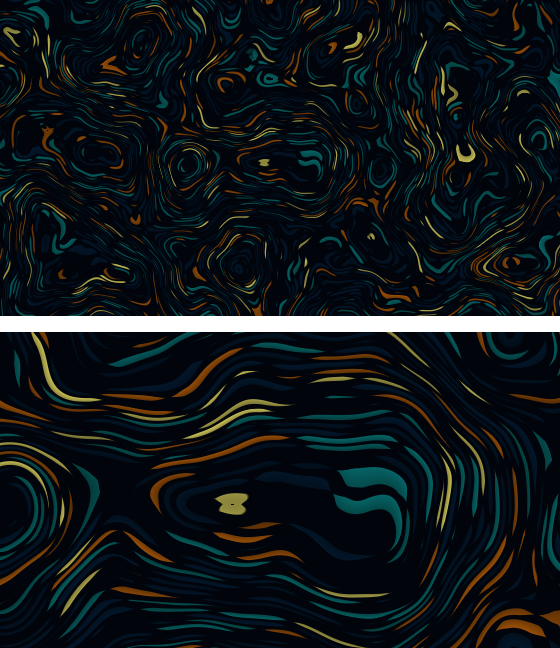
Top, the full canvas; bottom, a detail of the centre.
Reproduce this background procedurally as a WebGL 2 fragment shader.

```glsl
#version 300 es
precision highp float;
// Dark marbled flow field: tapered teal, amber and straw dashes that follow swirling contour lines.

uniform vec2 u_resolution;
out vec4 outColor;

// Flow (lengths are in canvas heights)
const float SWIRL_FREQ = 3.1;      // swirls per canvas height
const float OCTAVE_SCALE = 2.05;
const float OCTAVE_GAIN = 0.26;
const int OCTAVES = 3;
const float LINE_COUNT = 36.0;     // contour lines per unit of flow height

// Dashes
const float DASH_FREQ = 10.5;      // dash cells per canvas height
const float DASH_TAPER = 0.34;     // length of the pointed ends, in cells
const float LINE_FILL = 0.29;      // half width as a share of the line spacing
const float MAX_HALF_WIDTH = 0.0085;

// Cumulative shares of the dash colours; the remainder stays empty
const float TEAL_SHARE = 0.20;
const float AMBER_SHARE = 0.35;
const float STRAW_SHARE = 0.43;
const float NAVY_SHARE = 0.86;

const vec3 BACKGROUND = vec3(0.002, 0.014, 0.040);
const vec3 TEAL = vec3(0.020, 0.345, 0.350);
const vec3 AMBER = vec3(0.520, 0.270, 0.025);
const vec3 STRAW = vec3(0.700, 0.670, 0.300);
const vec3 NAVY = vec3(0.008, 0.080, 0.150);

vec2 hash2(vec2 p) {
    vec3 q = fract(p.xyx * vec3(0.1031, 0.1030, 0.0973));
    q += dot(q, q.yzx + 33.33);
    return fract((q.xx + q.yz) * q.zy);
}

float cornerSlope(vec2 cell, vec2 corner, vec2 f) {
    float angle = 6.28318 * hash2(cell + corner + 71.0).x;
    return dot(vec2(cos(angle), sin(angle)), f - corner);
}

float gradientNoise(vec2 p) {
    vec2 cell = floor(p), f = fract(p);
    vec2 u = f * f * f * (f * (f * 6.0 - 15.0) + 10.0);
    float low = mix(cornerSlope(cell, vec2(0, 0), f), cornerSlope(cell, vec2(1, 0), f), u.x);
    float high = mix(cornerSlope(cell, vec2(0, 1), f), cornerSlope(cell, vec2(1, 1), f), u.x);
    return mix(low, high, u.y);
}

// Height field whose contour lines are the streamlines
float flowHeight(vec2 p) {
    const mat2 turn = mat2(0.8, 0.6, -0.6, 0.8);
    float height = 0.0, amplitude = 1.0;
    p *= SWIRL_FREQ;
    for (int i = 0; i < OCTAVES; i++) {
        height += amplitude * gradientNoise(p);
        p = turn * p * OCTAVE_SCALE + 17.3;
        amplitude *= OCTAVE_GAIN;
    }
    return height * LINE_COUNT;
}

// Cellular noise: x = distance gap to the next cell, yz = random values of the cell
vec3 dashCell(vec2 p) {
    vec2 base = floor(p), nearestId = base;
    float nearest = 9.0, second = 9.0;
    for (int y = -1; y <= 1; y++) {
        for (int x = -1; x <= 1; x++) {
            vec2 id = base + vec2(x, y);
            float d = distance(p, id + hash2(id));
            if (d < nearest) {
                second = nearest;
                nearest = d;
                nearestId = id;
            } else {
                second = min(second, d);
            }
        }
    }
    return vec3(second - nearest, hash2(nearestId + 137.0));
}

vec3 dashColor(float pick) {
    if (pick < TEAL_SHARE) return TEAL;
    if (pick < AMBER_SHARE) return AMBER;
    if (pick < STRAW_SHARE) return STRAW;
    return NAVY;
}

void main() {
    vec2 p = gl_FragCoord.xy / u_resolution.y;
    float pixel = 1.0 / u_resolution.y;

    // Contour line and its local spacing
    const float STEP = 0.001;
    float height = flowHeight(p);
    vec2 slope = vec2(flowHeight(p + vec2(STEP, 0.0)), flowHeight(p + vec2(0.0, STEP))) - height;
    float spacing = STEP / max(length(slope), 0.0005);
    float line = floor(height);
    float across = height - line - 0.5;

    // Each line is cut into its own set of dashes
    vec3 cell = dashCell(p * DASH_FREQ + 60.0 * hash2(vec2(line + 200.0, 7.0)));
    float taper = smoothstep(0.0, DASH_TAPER, cell.x);
    float halfWidth = min(LINE_FILL * spacing, MAX_HALF_WIDTH) * taper * mix(0.75, 1.2, cell.z);

    // Smooth coverage, fading strokes thinner than a pixel
    float cover = clamp((halfWidth - abs(across) * spacing) / pixel + 0.5, 0.0, 1.0);
    cover *= min(1.0, 2.0 * halfWidth / pixel) * step(cell.y, NAVY_SHARE);

    float shade = mix(0.7, 1.0, cell.z) * (1.0 + 0.5 * across);
    outColor = vec4(mix(BACKGROUND, dashColor(cell.y) * shade, cover), 1.0);
}
```
